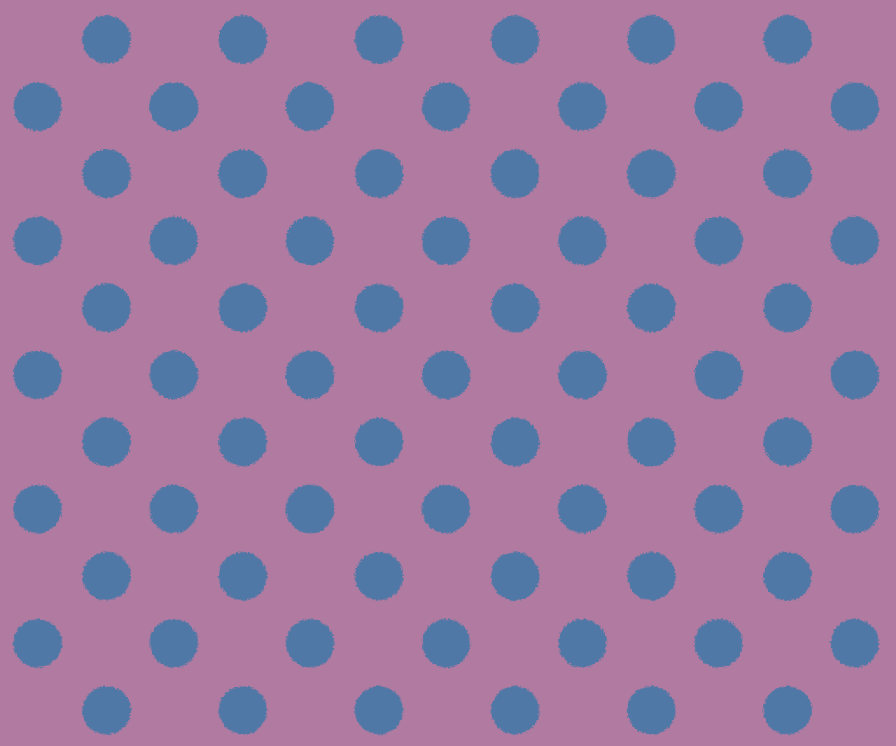
A WebGL 1 fragment shader for this pattern:

```glsl
precision highp float;

uniform vec2 u_resolution;

// All lengths are fractions of the canvas width.
const vec2 PITCH = vec2(0.1520, 0.07487);
const vec2 FIRST_DOT = vec2(0.1190, 0.0398);
const float ROW_SHIFT = 0.0770;
const float DOT_RADIUS = 0.0269;
const float GRAIN_SIZE = 1.0 / 512.0;
const float FRAY_WIDTH = 0.0022;

const vec3 MAUVE = vec3(0.69, 0.48, 0.63);
const vec3 BLUE = vec3(0.31, 0.47, 0.65);

float hash(vec2 cell) {
  vec3 p = fract(cell.xyx * 0.1031);
  p += dot(p, p.yzx + 33.33);
  return fract((p.x + p.y) * p.z);
}

// Signed distance to the nearest dot, with alternate rows moved left.
float staggeredDots(vec2 p, vec2 pitch, float shift, float radius) {
  float row = floor(p.y / pitch.y + 0.5);
  p.x += shift * mod(row, 2.0);
  vec2 fromCentre = (fract(p / pitch + 0.5) - 0.5) * pitch;
  return length(fromCentre) - radius;
}

// Fine random offset that roughens an outline.
float fray(vec2 p, float grain, float width) {
  return (hash(floor(p / grain)) - 0.5) * width;
}

float coverage(float dist, float softness) {
  return 1.0 - smoothstep(-softness, softness, dist);
}

void main() {
  vec2 p = gl_FragCoord.xy / u_resolution.x;
  float softness = max(0.8 / u_resolution.x, 0.0012);

  float dist = staggeredDots(p - FIRST_DOT, PITCH, ROW_SHIFT, DOT_RADIUS);
  dist += fray(p, GRAIN_SIZE, FRAY_WIDTH);

  gl_FragColor = vec4(mix(MAUVE, BLUE, coverage(dist, softness)), 1.0);
}
```
